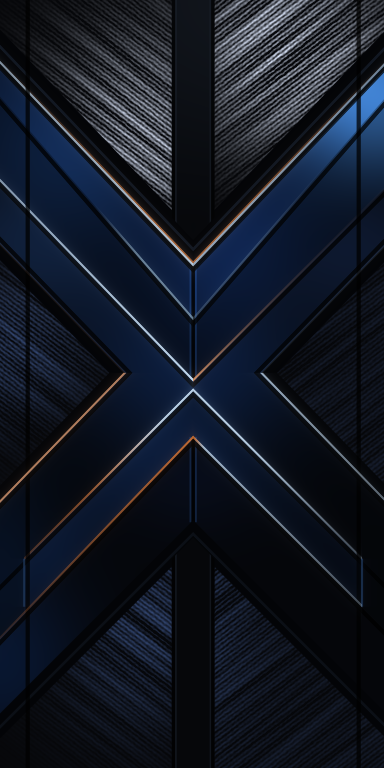
Reproduce this background procedurally as a WebGL 2 fragment shader.

```glsl
#version 300 es
precision highp float;

uniform vec2 u_resolution;
out vec4 outColor;

float aa;

float hash(vec2 p) {
    return fract(sin(dot(p, vec2(127.1, 311.7))) * 43758.55);
}

float gradDot(vec2 cell, vec2 f) {
    float a = 6.2832 * hash(cell);
    return dot(vec2(cos(a), sin(a)), f);
}

float gradientNoise(vec2 p) {
    vec2 i = floor(p), f = fract(p);
    vec2 u = f * f * f * (f * (f * 6.0 - 15.0) + 10.0);
    vec2 e = vec2(1, 0);
    return mix(mix(gradDot(i, f), gradDot(i + e.xy, f - e.xy), u.x),
               mix(gradDot(i + e.yx, f - e.yx), gradDot(i + 1.0, f - 1.0), u.x), u.y);
}

// Signed distance to a mirrored chevron, positive above it
float chevron(vec2 q, float apex, float slope) {
    return (q.y - apex - slope * q.x) / length(vec2(1.0, slope));
}

float fill(float d) { return smoothstep(-aa, aa, d); }

float stroke(float d, float w) { return 1.0 - smoothstep(w - aa * 0.5, w + aa, abs(d)); }

float spot(vec2 p, vec2 center, vec2 size) {
    vec2 d = (p - center) / size;
    return exp(-dot(d, d));
}

// Dark groove below the edge, bright rim on it and a soft halo
void rim(inout vec3 col, float d, vec3 tint, float amount) {
    col *= 1.0 - 0.75 * stroke(d + 0.009, 0.005);
    col += tint * amount * 0.13 * exp(-abs(d) / 0.012);
    col = mix(col, tint, amount * stroke(d, 0.0022));
}

// Brushed weave running down toward the middle axis
vec3 weave(vec2 p, vec2 q, float right) {
    float across = q.y - 0.76 * q.x;
    float along = q.x + 0.76 * q.y;
    float thread = 0.5 + 0.5 * sin(across * 490.0 + gradientNoise(vec2(along * 45.0, across * 70.0)));
    float streak = gradientNoise(vec2(along * 1.5 + right * 9.0, across * 38.0));
    float grain = gradientNoise(vec2(along * 110.0, across * 160.0));
    float top = spot(p, vec2(0.38, 1.64), vec2(0.25, 0.3)) * (1.0 - right)
              + 1.15 * spot(p, vec2(0.74, 1.86), vec2(0.28, 0.26)) * right;
    float low = 0.45 * spot(p, vec2(0.38, 0.4), vec2(0.24, 0.3)) + 0.16 * right
              + 0.5 * spot(p, vec2(0.03, 1.1), vec2(0.22, 0.2));
    vec3 light = vec3(0.44, 0.46, 0.5) * top + vec3(0.2, 0.29, 0.48) * low * step(q.y, 1.35);
    float relief = max(0.0, 0.2 + 1.0 * thread + 1.1 * streak + 0.5 * grain);
    return vec3(0.025, 0.028, 0.038) + light * relief;
}

void main() {
    vec2 p = gl_FragCoord.xy / u_resolution * vec2(1, 2);
    aa = 1.4 / u_resolution.y;
    float right = step(0.503, p.x), left = 1.0 - right;
    vec2 q = vec2(abs(p.x - 0.503), p.y);
    vec3 silver = vec3(0.78, 0.87, 0.95), copper = vec3(0.85, 0.46, 0.2);

    // Edges of the stacked plates
    float upperV = chevron(q, 1.31, 1.05);
    float crossV = chevron(q, 1.01, mix(1.036, 1.0, right));
    float slit = chevron(q, 1.17, 1.15);
    float roof = chevron(q, 0.985, -1.0);
    float innerRoof = chevron(q, 0.862, mix(-1.04, -1.0, right));
    float wedge = (q.x - 0.178 - 0.97 * abs(q.y - 1.029)) / 1.39;

    // Cross body
    vec3 col = vec3(0.016, 0.022, 0.036)
        + vec3(0.03, 0.09, 0.2) * spot(p, vec2(0.5, 1.05), vec2(0.3, 0.25))
        + vec3(0.045, 0.1, 0.19) * spot(p, vec2(0.1, 1.38), vec2(0.3, 0.22))
        + vec3(0.035, 0.07, 0.14) * spot(p, vec2(0.92, 1.36), vec2(0.25, 0.2))
        + vec3(0.01, 0.045, 0.1) * spot(p, vec2(0.0, 0.5), vec2(0.16, 0.3));

    // Upper band, lit most at the right end
    vec3 band = vec3(0.03, 0.065, 0.135)
        + vec3(0.04, 0.1, 0.19) * spot(p, vec2(0.16, 1.6), vec2(0.25, 0.25))
        + vec3(0.025, 0.07, 0.16) * spot(p, vec2(0.62, 1.33), vec2(0.22, 0.25))
        + vec3(0.21, 0.42, 0.65) * spot(p, vec2(0.98, 1.75), vec2(0.24, 0.2));
    band *= mix(0.72, 1.05, fill(slit));
    col = mix(col, band, fill(crossV));

    // Lower roof panel and the dark plate under it
    float panel = fill(-roof) * fill(0.44 - q.x);
    vec3 roofCol = vec3(0.02, 0.04, 0.08) + vec3(0.025, 0.07, 0.15)
        * (spot(p, vec2(0.4, 0.85), vec2(0.3, 0.25)) + 0.7 * spot(p, vec2(0.1, 0.55), vec2(0.15, 0.2)));
    col = mix(col, roofCol, panel);
    vec3 plate = vec3(0.018, 0.023, 0.038)
        + vec3(0.015, 0.065, 0.15) * spot(p, vec2(0.0, 0.28), vec2(0.22, 0.25))
        + vec3(0.01, 0.025, 0.06) * spot(p, vec2(0.5, 0.76), vec2(0.2, 0.15));
    col = mix(col, plate, fill(-innerRoof));

    // Vertical seam through the folded plates
    float seam = fill(1.31 - q.y) * fill(q.y - 1.01) + fill(0.862 - q.y) * fill(q.y - 0.64);
    col *= 1.0 - 0.8 * seam * stroke(q.x, 0.004);
    col += vec3(0.04, 0.09, 0.16) * seam * stroke(q.x - 0.007, 0.002);

    // Recessed frames and woven insets
    float lowFrame = -chevron(q, 0.645, -1.0);
    float frame = max(max(upperV, wedge), lowFrame);
    col = mix(col, vec3(0.012, 0.016, 0.026), fill(frame));
    col += vec3(0.05, 0.07, 0.1) * (stroke(upperV - 0.028, 0.003) + 0.6 * stroke(lowFrame - 0.025, 0.003));
    float inset = max(max(chevron(q, 1.395, 1.05), wedge - 0.029), -chevron(q, 0.58, -1.0));
    col = mix(col, weave(p, q, right), fill(inset));

    // Central bar
    float ends = fill(max(chevron(q, 1.375, 1.05), -chevron(q, 0.6, -1.0)));
    vec3 bar = vec3(0.022, 0.027, 0.038) + vec3(0.04, 0.05, 0.065) * smoothstep(1.3, 2.0, p.y) * (0.5 + p.x);
    bar *= 1.0 - 0.7 * stroke(q.x - 0.05, 0.006);
    col = mix(col, bar, ends * fill(0.056 - q.x));
    col += vec3(0.06, 0.075, 0.1) * ends * stroke(q.x - 0.045, 0.0015);

    // Metallic rims
    rim(col, upperV - 0.004, copper, 0.65 * smoothstep(0.55, 0.0, q.x));
    rim(col, upperV, mix(silver, vec3(0.65, 0.74, 0.83), right), 0.85 - 0.5 * q.x);
    rim(col, crossV, mix(silver, copper, right * 0.75), mix(0.95 - 0.7 * q.x, 0.95 * exp(-q.x * 7.0), right));
    rim(col, slit, vec3(0.55, 0.66, 0.74),
        mix(0.7, 0.28, right) * smoothstep(mix(0.27, 0.38, right), 0.12, q.x));
    rim(col, roof, mix(silver, copper, left * smoothstep(0.05, 0.3, q.x)),
        fill(0.44 - q.x) * mix(0.9, 0.3, smoothstep(0.1, 0.44, q.x)));
    rim(col, q.x - 0.44, vec3(0.12, 0.22, 0.36), 0.7 * fill(0.545 - q.y) * fill(q.y - 0.42));
    rim(col, innerRoof, mix(silver, copper, max(left, smoothstep(0.03, 0.0, q.x))),
        mix(0.85 - 1.4 * q.x, (0.8 - 1.2 * q.x) * fill(0.44 - q.x), right));
    float lowerSide = fill(1.029 - q.y);
    rim(col, wedge, mix(silver, copper, left * 0.7),
        lowerSide * mix(0.8, 0.9 - q.x, right) + (1.0 - lowerSide) * 0.08);

    outColor = vec4(clamp(col, 0.0, 1.0), 1.0);
}
```
